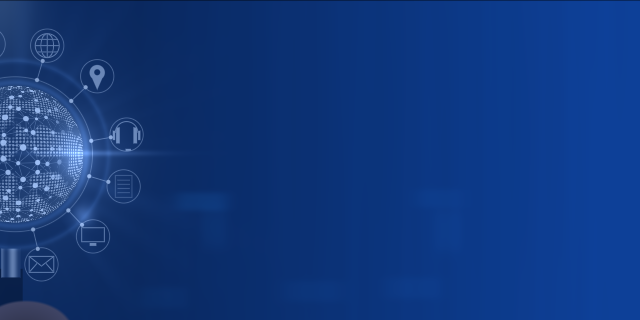
Reproduce this background procedurally as a Shadertoy shader.

```glsl
#define GLOBE_POS vec2(0.047, 0.518)
#define GLOBE_R 0.214
#define RING_R 0.242
#define FRAME_R 0.292
#define SPOKE_R 0.304
#define ORBIT_R 0.354
#define ICON_R 0.052
#define MESH_SCALE 4.6
#define DOT_SCALE 19.0
#define LINE_W 0.0012
#define AA (0.75 / iResolution.y)

const vec3 NAVY = vec3(0.036, 0.155, 0.37);
const vec3 ROYAL = vec3(0.052, 0.25, 0.595);
const vec3 HAZE = vec3(0.25, 0.37, 0.55);
const vec3 PALE = vec3(0.56, 0.67, 0.85);
const vec3 SKIN = vec3(0.25, 0.27, 0.40);

vec2 hash2(vec2 p) {
    vec3 h = fract(p.xyx * vec3(0.1031, 0.103, 0.0973));
    h += dot(h, h.yzx + 33.33);
    return fract((h.xx + h.yz) * h.zy);
}

float gradDot(vec2 cell, vec2 f) {
    float a = 6.2832 * hash2(cell + 40.0).x;
    return dot(vec2(cos(a), sin(a)), f);
}

float gradientNoise(vec2 p) {
    vec2 i = floor(p), f = fract(p), w = f * f * (3.0 - 2.0 * f), e = vec2(1, 0);
    return mix(mix(gradDot(i, f), gradDot(i + e, f - e), w.x),
               mix(gradDot(i + e.yx, f - e.yx), gradDot(i + 1.0, f - 1.0), w.x), w.y);
}

float fill(float d) { return smoothstep(AA, -AA, d); }
float stroke(float d) { return fill(abs(d) - LINE_W); }
float glow(vec2 v, vec2 size) { v /= size; return exp(-dot(v, v)); }
vec2 polar(float a) { return vec2(cos(a), sin(a)); }

float box(vec2 p, vec2 b) {
    vec2 d = abs(p) - b;
    return length(max(d, 0.0)) + min(max(d.x, d.y), 0.0);
}

float segment(vec2 p, vec2 a, vec2 b) {
    vec2 v = b - a;
    return length(p - a - v * clamp(dot(p - a, v) / dot(v, v), 0.0, 1.0));
}

// Pictogram distance, in units of the badge radius
float pictogram(int kind, vec2 u) {
    float w = 0.025, r = length(u);
    vec2 m = vec2(abs(u.x), u.y);
    if (kind == 0) { // meridians and parallels
        float d = min(min(m.x, abs(u.y)), abs(abs(u.y) - 0.38));
        d = min(d, abs(length(u * vec2(1.9, 1.0)) - 0.72) * 0.6);
        return min(max(d, r - 0.72), abs(r - 0.72)) - w;
    }
    if (kind == 1) { // map pin
        float head = length(u - vec2(0, 0.22)) - 0.46;
        float tip = max((m.x - 0.44 * (u.y + 0.82)) * 0.9, u.y - 0.05);
        return max(min(head, tip), 0.18 - length(u - vec2(0, 0.24)));
    }
    if (kind == 2) { // headset
        float d = box(m - vec2(0.52, -0.05), vec2(0.11, 0.48));
        d = min(d, box(m - vec2(0.76, -0.05), vec2(0.07, 0.28)));
        d = min(d, max(abs(length(u - vec2(0, 0.1)) - 0.68) - w, 0.1 - u.y));
        return min(d, box(u - vec2(0.1, -0.92), vec2(0.16, 0.06)));
    }
    if (kind == 4) { // monitor
        float d = abs(box(u - vec2(0, 0.1), vec2(0.68, 0.42))) - w;
        return min(d, box(u + vec2(0, 0.48), vec2(0.2, 0.09)));
    }
    if (kind == 5) { // envelope
        float d = min(abs(box(u, vec2(0.74, 0.48))), segment(m, vec2(0, -0.1), vec2(0.74, 0.48)));
        return min(d, segment(m, vec2(0.25, 0.08), vec2(0.74, -0.48))) - w;
    }
    // text page
    float rows = max(abs(fract(u.y * 4.0) - 0.5) / 4.0, box(u, vec2(0.34, 0.45)));
    return min(abs(box(u, vec2(0.5, 0.66))), rows) - w;
}

// Jittered nodes joined to their neighbours
float network(vec2 g) {
    vec2 cell = floor(g), here = cell + 0.2 + 0.6 * hash2(cell);
    float unit = GLOBE_R / MESH_SCALE, light = 0.0;
    for (int k = 0; k < 9; k++) {
        vec2 c = cell + vec2(k % 3 - 1, k / 3 - 1), h = hash2(c), node = c + 0.2 + 0.6 * h;
        float size = 0.11 + 0.12 * fract(7.0 * h.y);
        light = max(light, fill((length(g - node) - size) * unit));
        if (k != 4) light = max(light, 0.4 * fill(segment(g, here, node) * unit - 0.0008));
    }
    return light;
}

void mainImage(out vec4 fragColor, in vec2 fragCoord) {
    vec2 p = fragCoord / iResolution.y, c = p - GLOBE_POS;
    float r = length(c);

    // Backdrop with soft vertical bands
    vec3 col = mix(NAVY, ROYAL, clamp((p.x - 0.42) / 1.45, 0.0, 1.0));
    col *= 1.0 + 0.025 * gradientNoise(vec2(p.x * 24.0, p.y * 0.8));
    vec4 blurs[7] = vec4[7](vec4(0.63, 0.37, 0.085, 0.03), vec4(0.67, 0.29, 0.04, 0.07),
        vec4(1.37, 0.38, 0.08, 0.03), vec4(1.4, 0.28, 0.045, 0.07), vec4(0.51, 0.07, 0.08, 0.035),
        vec4(0.98, 0.09, 0.1, 0.035), vec4(1.29, 0.1, 0.09, 0.035));
    for (int k = 0; k < 7; k++) {
        vec2 v = (p - blurs[k].xy) / blurs[k].zw;
        col += vec3(0.015, 0.05, 0.075) * exp(-dot(v * v, v * v)) * (k == 0 ? 0.95 : 0.35);
    }

    // Haze and rays around the lens
    col = mix(col, HAZE, 0.36 * glow(c, vec2(0.33, 0.36)));
    col = mix(col, HAZE, 0.55 * glow(p - vec2(0, 1.02), vec2(0.11, 0.2)));
    float rays = max(gradientNoise(vec2(atan(c.y, c.x) * 7.0, 1.7)), 0.0);
    col += HAZE * 0.25 * rays * glow(c, vec2(0.42)) * smoothstep(0.2, 0.3, r);

    // Handle and fingertip
    float shine = 0.5 + 0.5 * cos((p.x - 0.04) * 150.0);
    col = mix(col, NAVY * 0.65, 0.7 * fill(box(p - vec2(0.033, 0.07), vec2(0.038, 0.09))));
    col = mix(col, mix(NAVY, PALE, 0.15 + 0.5 * shine), fill(box(p - vec2(0.034, 0.178), vec2(0.03, 0.045))));
    float finger = length((p - vec2(0.08, -0.045)) / vec2(0.15, 0.105));
    col = mix(col, SKIN * (0.7 + 0.3 * finger), smoothstep(1.04, 0.94, finger));

    // Lens frame
    col = mix(col, NAVY, 0.3 * fill(abs(r - 0.267) - 0.022));
    col += HAZE * (0.13 * exp(-pow((r - FRAME_R) / 0.009, 2.0)) + 0.22 * exp(-pow((r - 0.224) / 0.01, 2.0)));
    col = mix(col, PALE, 0.4 * stroke(r - RING_R));

    // Globe: bulged halftone continents under a network
    vec2 q = c / GLOBE_R;
    float rq = min(length(q), 0.999);
    vec2 bulge = q * asin(rq) / max(rq, 0.001);
    vec3 ball = mix(NAVY, HAZE, 0.25 + 0.3 * rq * rq);
    float land = smoothstep(-0.1, 0.1, gradientNoise(bulge * 3.1 + 5.0) + 0.2 * q.x);
    float dotDist = length(fract(bulge * DOT_SCALE) - 0.5) - 0.33;
    ball = mix(ball, PALE, 0.7 * land * fill(dotDist * GLOBE_R / DOT_SCALE));
    float web = network(bulge * MESH_SCALE + 9.0) * smoothstep(0.9, 0.35, q.x);
    ball = mix(ball, PALE * 1.12, 0.9 * web);
    col = mix(col, ball, fill(r - GLOBE_R));

    // Spokes and badges
    for (int k = -1; k < 6; k++) {
        float angle = radians(73.5 - 30.0 * float(k) - (k == 2 ? 3.5 : 0.0));
        vec2 dir = polar(angle), u = (c - dir * ORBIT_R) / ICON_R;
        float link = 0.55 * fill(segment(c, dir * RING_R, dir * SPOKE_R) - LINE_W);
        float ends = min(length(c - dir * RING_R), length(c - dir * SPOKE_R)) - 0.0065;
        float faint = k == 3 ? 0.35 : 0.7;
        float mark = max(faint * fill(pictogram(k, u) * ICON_R), 0.5 * stroke((length(u) - 1.0) * ICON_R));
        col = mix(col, PALE, max(max(link, 0.9 * fill(ends)), mark));
    }

    // Flares
    vec2 f = p - vec2(0.235, 0.518);
    col += PALE * (0.3 * glow(f, vec2(0.05, 0.075)) + 0.13 * glow(f, vec2(0.15, 0.13)));
    col += PALE * 0.22 * glow(f - vec2(0.05, 0.003), vec2(0.18, 0.009));
    col += PALE * 0.28 * glow(p - vec2(0.26, 0.328), vec2(0.032));

    // Dark top edge
    col *= 1.0 - 0.4 * smoothstep(0.995, 0.999, p.y);
    fragColor = vec4(col, 1.0);
}
```
